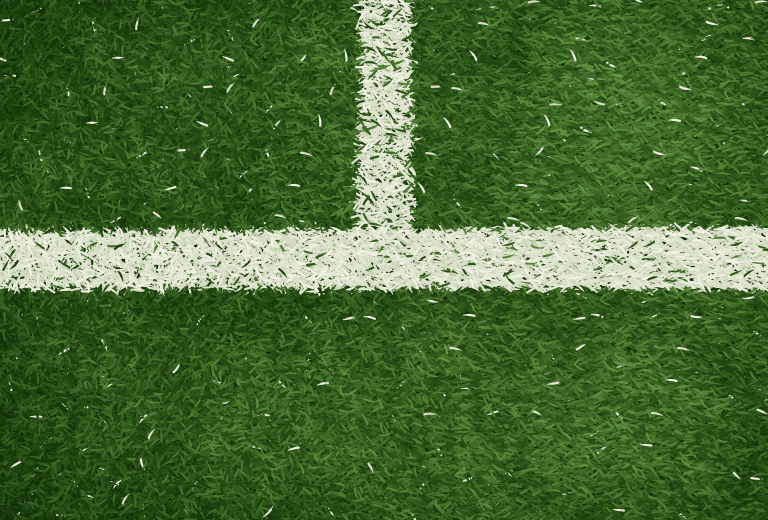
This texture is drawn by a Shadertoy shader. Its source:

```glsl
// Artificial turf seen from above, with a painted T of white field lines.

const int   LAYERS       = 6;       // sheets of blades, deepest first
const float CELL         = 0.0125;  // one blade per cell in each sheet
const float HALF_LENGTH  = 0.0105;
const float HALF_WIDTH   = 0.0021;
const float BEND         = 28.0;

const float LINE_BOTTOM  = 0.444;   // horizontal line
const float LINE_TOP     = 0.556;
const float LINE_FLARE   = 0.006;   // it widens to the right
const float POST_CENTRE  = 0.740;   // vertical line
const float POST_HALF    = 0.054;
const float POST_TAPER   = 0.010;
const float RAGGED       = 0.007;
const float LINE_COVER   = 0.91;
const float POST_COVER   = 0.81;

const vec3 SOIL        = vec3(0.04, 0.14, 0.02);
const vec3 SHADOW      = vec3(0.07, 0.20, 0.03);
const vec3 TURF        = vec3(0.17, 0.33, 0.09);
const vec3 SUNLIT      = vec3(0.34, 0.52, 0.22);
const vec3 PAINT_SHADE = vec3(0.70, 0.76, 0.61);
const vec3 PAINT_LIGHT = vec3(0.96, 0.96, 0.91);

float hash(vec2 p) {
    return fract(sin(dot(p, vec2(127.1, 311.7))) * 43758.5453);
}

float valueNoise(vec2 p) {
    vec2 i = floor(p), f = fract(p);
    f = f * f * (3.0 - 2.0 * f);
    return mix(mix(hash(i), hash(i + vec2(1, 0)), f.x),
               mix(hash(i + vec2(0, 1)), hash(i + vec2(1, 1)), f.x), f.y);
}

float glow(vec2 p, vec2 centre, vec2 size) {
    vec2 d = (p - centre) / size;
    return exp(-dot(d, d));
}

// Broad light and dark areas of the lawn, about 0 to 1.
float lawnTone(vec2 p, float aspect) {
    float tone = 0.40 + 0.16 * smoothstep(0.0, 0.9 * aspect, p.x);
    tone += 0.14 * glow(p, vec2(1.22, 0.82), vec2(0.28, 0.22));
    tone += 0.12 * glow(p, vec2(0.95, 0.20), vec2(0.45, 0.20));
    tone += 0.10 * glow(p, vec2(0.38, 0.86), vec2(0.20, 0.12));
    tone -= 0.08 * glow(p, vec2(0.92, 0.74), vec2(0.10, 0.16));
    tone -= 0.10 * glow(p, vec2(0.55, 0.41), vec2(0.70, 0.045));
    tone += 0.18 * (valueNoise(p * 9.0) - 0.5);
    tone += 0.16 * (valueNoise(p * 27.0 + 8.0) - 0.5);
    vec2 edge = (p - vec2(0.5 * aspect, 0.5)) / vec2(0.5 * aspect, 0.5);
    return tone - 0.20 * smoothstep(0.5, 1.9, dot(edge, edge));
}

// Chance that a blade rooted at p carries paint.
float paintCover(vec2 p) {
    float top = LINE_TOP + LINE_FLARE * p.x;
    float line = smoothstep(-RAGGED, RAGGED, min(p.y - LINE_BOTTOM, top - p.y));
    float halfPost = POST_HALF - POST_TAPER * (p.y - LINE_TOP);
    float post = smoothstep(-RAGGED, RAGGED, halfPost - abs(p.x - POST_CENTRE));
    post *= step(LINE_TOP, p.y);
    return max(line * LINE_COVER, post * POST_COVER);
}

vec3 grassColour(float tone) {
    return tone < 0.5 ? mix(SHADOW, TURF, max(tone, 0.0) * 2.0)
                      : mix(TURF, SUNLIT, min(tone * 2.0 - 1.0, 1.4));
}

// Coverage of a bent, tapered blade centred on the origin.
float bladeMask(vec2 d, float angle, float bend, float pixel) {
    float c = cos(angle), s = sin(angle);
    d = vec2(c * d.x + s * d.y, c * d.y - s * d.x);
    d.y -= bend * d.x * d.x;
    float along = clamp(d.x, -HALF_LENGTH, HALF_LENGTH);
    float width = HALF_WIDTH * (1.0 - 0.6 * smoothstep(0.0, HALF_LENGTH, along));
    float gap = length(d - vec2(along, 0.0)) - width;
    return clamp(0.5 - gap / pixel, 0.0, 1.0);
}

void mainImage(out vec4 fragColor, in vec2 fragCoord) {
    float pixel = 1.0 / iResolution.y;
    float aspect = iResolution.x * pixel;
    vec2 p = fragCoord * pixel;
    float tone = lawnTone(p, aspect);
    float spread = mix(3.0, 1.9, smoothstep(0.2, 1.2, p.x));
    vec3 colour = mix(SOIL, SHADOW, tone);

    // Lay the sheets of blades over one another.
    for (int layer = 0; layer < LAYERS; layer++) {
        float height = float(layer) / float(LAYERS - 1);
        vec2 shift = float(layer) * vec2(0.37, 0.61);
        vec2 home = floor(p / CELL + shift);
        for (int n = 0; n < 9; n++) {
            vec2 id = home + vec2(n % 3 - 1, n / 3 - 1);
            vec2 seed = id + float(layer) * vec2(19.0, 47.0);
            vec2 jitter = vec2(hash(seed), hash(seed + 0.31));
            vec2 root = (id + jitter - shift) * CELL;
            float pick = hash(seed + 0.57);
            float shade = hash(seed + 0.73);
            float angle = (hash(seed + 0.19) - 0.5) * spread - 0.15;
            angle += step(0.5, pick) * 3.14159;
            float mask = bladeMask(p - root, angle, (shade - 0.5) * BEND, pixel);

            vec3 blade = grassColour(tone + 0.75 * (shade - 0.5) + 0.34 * (height - 0.6));
            vec3 paint = mix(PAINT_SHADE, PAINT_LIGHT, 0.5 * shade + 0.5 * height);
            float painted = step(hash(seed + 0.89), paintCover(root));
            colour = mix(colour, mix(blade, paint, painted), mask);
        }
    }
    fragColor = vec4(colour, 1.0);
}
```
